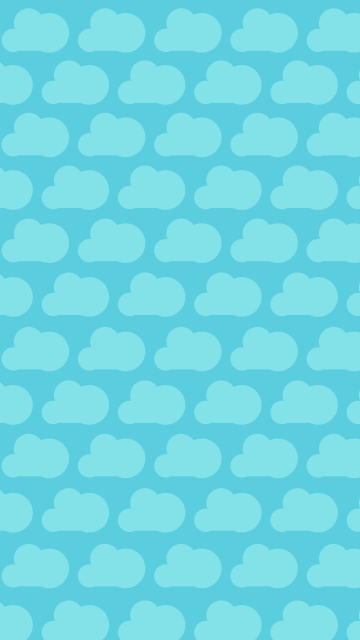
A WebGL 1 fragment shader for this pattern:

```glsl
precision highp float;
// Staggered rows of flat pale clouds on a turquoise ground.
// Each cloud is a union of three discs and a flat-bottomed box; columns
// repeat by mod, rows by a loop whose spacing widens slightly downwards.

uniform vec2 u_resolution;

#define CANVAS_WIDTH 432.0   // design units across the canvas
#define ROWS 12
#define COLUMN_PITCH 91.5
#define FIRST_LEFT 2.0       // left edge of the first cloud in even rows
#define STAGGER 48.0         // sideways shift of odd rows
#define FIRST_TOP 10.0
#define ROW_PITCH 62.26
#define ROW_GROWTH 0.2075    // quadratic widening of the row spacing
#define ROW_WOBBLE 1.3       // small unevenness among the lower rows
#define GROUND_COLOR vec3(0.353, 0.808, 0.875)
#define CLOUD_COLOR vec3(0.514, 0.882, 0.910)

float disc(vec2 p, vec2 center, float radius) {
  return length(p - center) - radius;
}

float box(vec2 p, vec2 center, vec2 halfSize) {
  vec2 d = abs(p - center) - halfSize;
  return length(max(d, 0.0)) + min(max(d.x, d.y), 0.0);
}

// Signed distance to a cloud; origin at its top left, y downwards.
float cloud(vec2 p) {
  float d = disc(p, vec2(57.1, 29.4), 23.8);            // large right puff
  d = min(d, disc(p, vec2(32.5, 17.8), 17.8));          // upper puff
  d = min(d, disc(p, vec2(14.0, 38.4), 14.0));          // small left puff
  return min(d, box(p, vec2(37.5, 40.5), vec2(19.5, 10.5)));  // flat base
}

float rowTop(float row) {
  float wobble = -ROW_WOBBLE * sin(row - 7.4) * smoothstep(4.0, 6.0, row);
  return FIRST_TOP + row * (ROW_PITCH + ROW_GROWTH * row) + wobble;
}

void main() {
  // Design units, measured from the top left corner.
  float unitsPerPixel = CANVAS_WIDTH / u_resolution.x;
  vec2 p = vec2(gl_FragCoord.x, u_resolution.y - gl_FragCoord.y) * unitsPerPixel;

  // Nearest cloud over all rows; the margin centres each cloud in its cell.
  float margin = 5.0;
  float d = CANVAS_WIDTH;
  for (int i = 0; i < ROWS; i++) {
    float row = float(i);
    float left = FIRST_LEFT + STAGGER * mod(row, 2.0);
    float x = mod(p.x - left + margin, COLUMN_PITCH) - margin;
    d = min(d, cloud(vec2(x, p.y - rowTop(row))));
  }

  // Smooth the outline over about one pixel.
  float coverage = clamp(0.5 - d / unitsPerPixel, 0.0, 1.0);
  gl_FragColor = vec4(mix(GROUND_COLOR, CLOUD_COLOR, coverage), 1.0);
}
```
